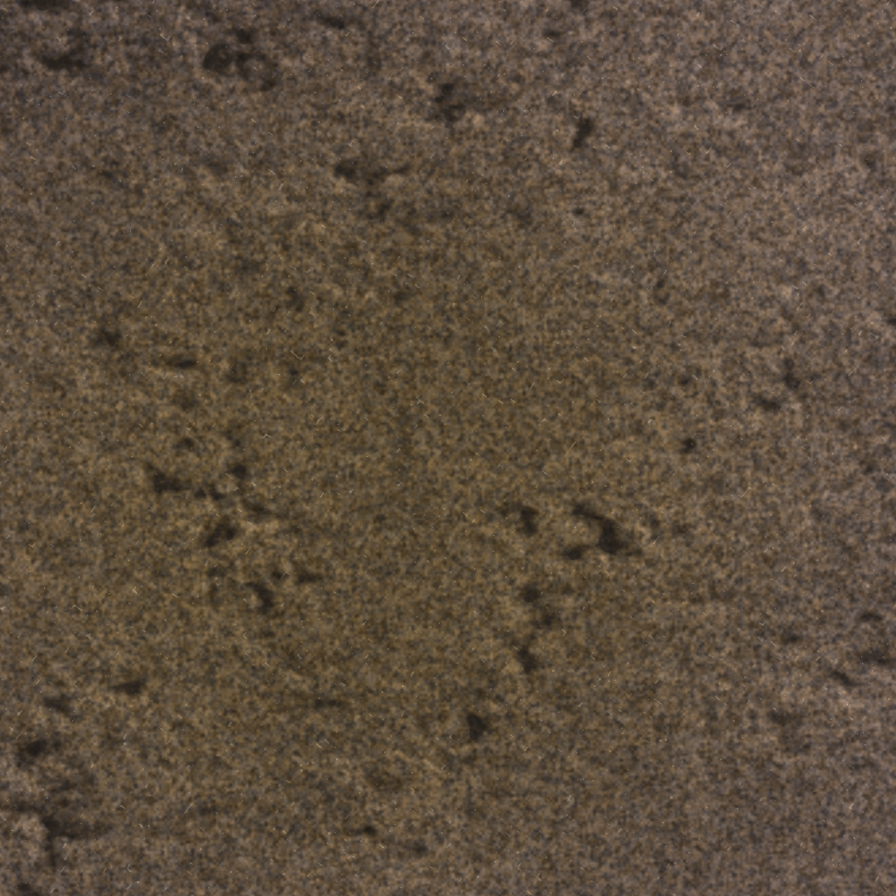
This texture is drawn by a three.js fragment shader. Its source:

```glsl
// Damp brown sand: fine grains, soft lighting and clusters of dark ragged pits.
varying vec2 vUv;

float hash(vec2 p) {
  vec3 q = fract(vec3(p.xyx) * vec3(0.1031, 0.1030, 0.0973));
  q += dot(q, q.yzx + 33.33);
  return fract((q.x + q.y) * q.z);
}

float noise(vec2 p) {
  vec2 cell = floor(p);
  vec2 f = fract(p);
  f = f * f * (3.0 - 2.0 * f);
  float low = mix(hash(cell), hash(cell + vec2(1.0, 0.0)), f.x);
  float high = mix(hash(cell + vec2(0.0, 1.0)), hash(cell + vec2(1.0)), f.x);
  return mix(low, high, f.y);
}

// Each octave is turned so that the lattice directions do not line up.
float fbm(vec2 p) {
  float sum = 0.0;
  float weight = 0.5;
  for (int i = 0; i < 4; i++) {
    sum += weight * noise(p);
    p = mat2(1.6, 1.2, -1.2, 1.6) * p + 17.3;
    weight *= 0.5;
  }
  return sum / 0.9375;
}

// Soft band of influence around the segment from a to b.
float band(vec2 p, vec2 a, vec2 b, float radius) {
  vec2 along = b - a;
  float t = clamp(dot(p - a, along) / dot(along, along), 0.0, 1.0);
  float d = length(p - a - along * t) / radius;
  return exp(-d * d);
}

// Where the surface is broken up, 0 for smooth to 1 for rough.
float roughness(vec2 p) {
  vec2 q = p + 0.12 * (vec2(noise(p * 7.0), noise(p * 7.0 + 40.0)) - 0.5);
  float rough = band(q, vec2(0.0, 0.96), vec2(0.32, 0.96), 0.07);
  rough = max(rough, 0.75 * band(q, vec2(0.18, 0.60), vec2(0.27, 0.40), 0.09));
  rough = max(rough, 0.90 * band(q, vec2(0.02, 0.10), vec2(0.14, 0.18), 0.09));
  rough = max(rough, 0.70 * band(q, vec2(0.40, 0.14), vec2(0.84, 0.58), 0.06));
  rough = max(rough, 0.65 * band(q, vec2(0.92, 0.14), vec2(1.0, 0.46), 0.06));
  rough = max(rough, 0.60 * band(q, vec2(0.48, 0.90), vec2(0.82, 0.82), 0.07));
  return max(rough, 0.5 * smoothstep(0.45, 0.8, fbm(p * 5.0 + 9.0)));
}

void main() {
  vec2 p = vUv;
  mat2 turn = mat2(0.8, 0.6, -0.6, 0.8);

  // Olive middle, greyer mauve toward the borders and the upper right.
  float edge = smoothstep(0.15, 0.75, length((p - vec2(0.38, 0.42)) * vec2(1.0, 1.1)));
  vec3 color = mix(vec3(0.375, 0.313, 0.222), vec3(0.385, 0.325, 0.288), edge);
  color *= 0.97 + 0.10 * smoothstep(0.3, 1.0, p.x) * smoothstep(0.0, 0.7, p.y);
  color *= 1.0 - 0.16 * smoothstep(0.45, 0.0, length(p - vec2(0.0, 1.0)));
  color *= 0.90 + 0.20 * fbm(p * 9.0 + 3.0);

  // Uneven ground, lit from the upper right.
  float rough = roughness(p);
  vec2 ground = p * vec2(34.0, 42.0) + 5.0;
  float height = fbm(ground);
  float slope = height - fbm(ground + vec2(0.25, 0.35));
  color *= 1.0 + slope * (0.25 + 0.75 * rough);

  // Fine grains in brightness and in hue.
  float coarse = noise(turn * p * 190.0 + 61.0);
  float fine = noise(p * 330.0 + 150.0);
  float grain = 0.6 * coarse + 0.4 * fine - 0.5;
  color *= 1.0 + 0.85 * grain;
  float hue = noise(turn * p * 170.0 + 230.0) - 0.5;
  color += hue * vec3(0.035, 0.0, -0.055);

  // Sparse pale grains.
  float pale = smoothstep(0.90, 0.98, noise(turn * p * 210.0 + 320.0));
  color += pale * vec3(0.13, 0.13, 0.12);

  // Shaded hollows around dark, ragged pits.
  float depth = 1.0 - height + 0.12 * grain;
  float limit = mix(0.86, 0.63, rough);
  float hollow = smoothstep(limit - 0.16, limit + 0.04, depth);
  float pit = smoothstep(limit, limit + 0.10, depth);
  color *= 1.0 - 0.26 * hollow;
  color = mix(color, vec3(0.145, 0.125, 0.110) * (1.0 + 0.5 * grain), 0.8 * pit);

  gl_FragColor = vec4(color, 1.0);
}
```
